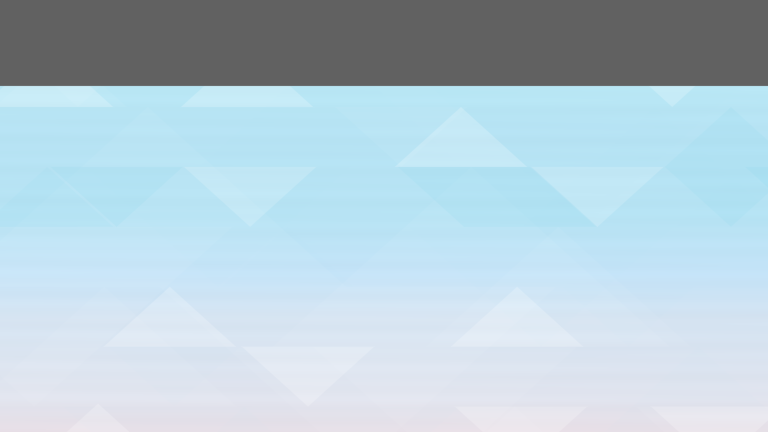
A WebGL 1 fragment shader for this background:

```glsl
precision highp float;

uniform vec2 u_resolution;

// Layout, in units of the canvas height
const float BAND_BOTTOM = 0.801;
const float ROW_TOP = 0.891;
const float ROW_HEIGHT = 0.1387;
const float HALF_WIDTH = 0.153;
const float REPEAT = 0.804;

// Palette, from the foot of the sky upward
const vec3 BAND_GRAY = vec3(0.38);
const vec3 PINK = vec3(0.905, 0.870, 0.900);
const vec3 LILAC = vec3(0.880, 0.892, 0.932);
const vec3 MIST = vec3(0.835, 0.890, 0.945);
const vec3 PALE_BLUE = vec3(0.768, 0.890, 0.970);
const vec3 SKY = vec3(0.716, 0.890, 0.955);
const vec3 TOP_SKY = vec3(0.725, 0.906, 0.960);
const vec3 DEEP_CYAN = vec3(0.610, 0.860, 0.935);

const float LIGHT_TINT = 0.20;
const float DEEP_TINT = 0.24;
const float FAINT_TINT = 0.045;
const float STREAK_TINT = 0.003;
const int FAINT_COUNT = 24;

const float UP = 1.0;
const float DOWN = -1.0;

float ramp(float a, float b, float x) {
  return clamp((x - a) / (b - a), 0.0, 1.0);
}

// Triangle hung between row lines; size is its height in rows
float triangle(vec2 p, float x, float row, float size, float dir) {
  float t = ((ROW_TOP - p.y) / ROW_HEIGHT - row) / size;
  float fromApex = dir > 0.0 ? t : 1.0 - t;
  float side = (fromApex * HALF_WIDTH * size - abs(p.x - x)) * 0.67;
  float base = (1.0 - fromApex) * ROW_HEIGHT * size;
  float aa = 0.75 / u_resolution.y;
  return smoothstep(-aa, aa, min(side, base));
}

float facet(vec2 p, float x, float row, float dir) {
  return triangle(p, x, row, 1.0, dir);
}

// The same facet repeated along its row
float facetRow(vec2 p, float x, float row, float dir) {
  p.x = mod(p.x - x + 0.5 * REPEAT, REPEAT) - 0.5 * REPEAT;
  return facet(p, 0.0, row, dir);
}

vec3 skyGradient(float y) {
  vec3 color = mix(PINK, LILAC, ramp(0.0, 0.075, y));
  color = mix(color, MIST, ramp(0.075, 0.24, y));
  color = mix(color, PALE_BLUE, ramp(0.26, 0.365, y));
  color = mix(color, SKY, ramp(0.37, 0.50, y));
  return mix(color, TOP_SKY, ramp(0.70, 0.80, y));
}

float lightFacets(vec2 p) {
  float m = facetRow(p, 0.579, 2.0, DOWN) * 0.8;
  m += facetRow(p, 0.393, 4.0, UP);
  m += facet(p, 1.067, 1.0, UP);
  m += facet(p, 0.713, 5.0, DOWN);
  // Facets cut by the top band
  m += facet(p, 0.109, 0.0, UP);
  m += facet(p, 0.572, 0.0, UP);
  m += facet(p, 1.556, 0.0, DOWN);
  // Facets cut by the lower edge
  m += facet(p, 1.206, 6.0, DOWN);
  m += facet(p, 1.660, 6.0, DOWN);
  m += facet(p, 0.227, 5.95, UP);
  return m;
}

float deepFacets(vec2 p) {
  float m = facetRow(p, 0.270, 2.0, DOWN);
  m += facet(p, 0.109, 2.0, UP) * 0.7;
  m += facet(p, 1.227, 2.0, UP);
  m += facet(p, 1.692, 1.0, UP);
  m += facet(p, 1.692, 2.0, DOWN);
  return m;
}

void main() {
  vec2 p = gl_FragCoord.xy / u_resolution.y;
  vec3 color = skyGradient(p.y);

  // Faint overlapping triangles of one to three rows
  for (int i = 0; i < FAINT_COUNT; i++) {
    float n = float(i);
    float x = fract(n * 0.618 + 0.1) * 1.8;
    float size = 1.0 + mod(n, 3.0);
    float dir = mod(n, 2.0) * 2.0 - 1.0;
    float mask = triangle(p, x, mod(n * 3.0, 7.0), size, dir);
    vec3 tint = mod(n, 4.0) < 2.0 ? vec3(1.0) : mix(color, DEEP_CYAN, 0.5);
    color = mix(color, tint, mask * FAINT_TINT);
  }

  color = mix(color, DEEP_CYAN, deepFacets(p) * DEEP_TINT);
  color = mix(color, vec3(1.0), lightFacets(p) * LIGHT_TINT);

  // Soft horizontal streaks
  float streak = sin(p.y * 91.0 + sin(p.x * 2.3)) + sin(p.y * 173.0 + p.x);
  color += streak * STREAK_TINT;

  float edge = 0.75 / u_resolution.y;
  float band = smoothstep(-edge, edge, p.y - BAND_BOTTOM);
  gl_FragColor = vec4(mix(color, BAND_GRAY, band), 1.0);
}
```
